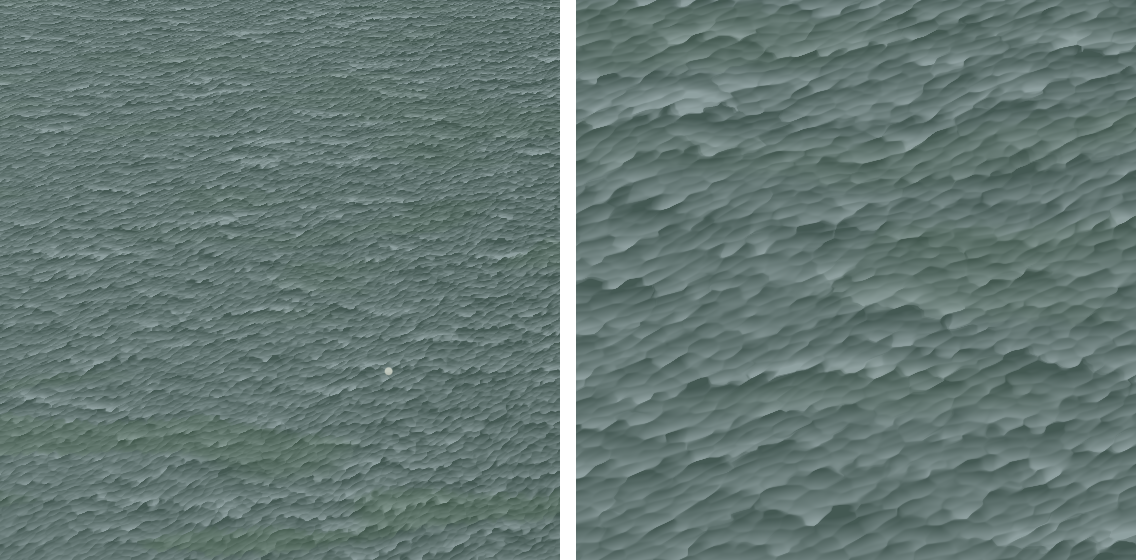
Left, the full canvas; right, a detail of the centre.
Give the GLSL for this texture, as a WebGL 1 fragment shader.

```glsl
precision highp float;
// Wind-ruffled grey-green water seen from above, finer towards the top.
// Soft cellular noise gives sawtooth slopes: slanted ripples on a calm base,
// crossed by broken level crests, each pale on top with a dark line below.

uniform vec2 u_resolution;

#define HORIZON 2.3
#define BASE_TONE 0.38
#define SWELL_GAIN 0.16
#define CHOP_GAIN 0.42
#define RIPPLE_GAIN 0.62
#define FINE_GAIN 0.55
#define CREST_GAIN 0.55
#define DARK_WATER vec3(0.315, 0.393, 0.376)
#define LIGHT_WATER vec3(0.505, 0.575, 0.572)
#define OLIVE_SHIFT vec3(-0.014, -0.002, -0.034)
#define FLOAT_COLOR vec3(0.76, 0.79, 0.75)
#define FLOAT_CENTER vec2(0.694, 0.337)

vec3 hash3(vec2 cell) {
  vec3 k = vec3(dot(cell, vec2(127.1, 311.7)),
                dot(cell, vec2(269.5, 183.3)),
                dot(cell, vec2(113.5, 271.9)));
  return fract(sin(k) * 43758.5);
}

// Soft cellular noise: xy is the blended offset to the nearest cell point
// (the wave slope), z is a blended random value for the cell.
vec3 waves(vec2 p, float angle, vec2 size, float sharpness) {
  float c = cos(angle);
  float s = sin(angle);
  p = vec2(c * p.x + s * p.y, c * p.y - s * p.x) / size;
  vec2 base = floor(p);
  vec2 local = p - base;
  vec3 sum = vec3(0.0);
  float total = 0.0;
  for (int j = -1; j <= 1; j++) {
    for (int i = -1; i <= 1; i++) {
      vec2 neighbor = vec2(float(i), float(j));
      vec3 random = hash3(base + neighbor);
      vec2 offset = neighbor + random.xy - local;
      float weight = exp(-sharpness * dot(offset, offset));
      sum += weight * vec3(offset, random.z);
      total += weight;
    }
  }
  return sum / max(total, 1e-9);
}

// Thin pale line above a cell's lower edge, thinner dark line below its top,
// present on part of the cells only.
float crest(vec3 wave) {
  float pale = smoothstep(0.12, 0.42, wave.y) * smoothstep(0.35, 0.75, wave.z);
  float dark = smoothstep(0.22, 0.48, -wave.y);
  return pale - 0.45 * dark;
}

void main() {
  vec2 uv = gl_FragCoord.xy / u_resolution;

  // Perspective onto the water plane, unit scale at mid canvas
  float farness = (HORIZON - 0.5) / (HORIZON - uv.y);
  vec2 water = vec2(uv.x - 0.5, HORIZON - 0.5) * farness;
  water.y += 0.003 * sin(water.x * 23.0 + 2.0 * sin(water.y * 17.0))
           + 0.0015 * sin(water.x * 61.0 - water.y * 40.0);

  // Small slanted ripples
  vec3 fine = waves(water, 0.30, vec2(0.0115, 0.0048), 8.0);
  vec3 ripple = waves(water + fine.xy * vec2(0.005, 0.0025),
                      0.50, vec2(0.023, 0.0080), 8.0);

  // Level crests, made jagged by the ripples
  vec2 jagged = water + ripple.xy * vec2(0.014, 0.0065)
                      + fine.xy * vec2(0.006, 0.003);
  vec3 chop = waves(jagged, 0.10, vec2(0.042, 0.0135), 10.0);
  vec3 swell = waves(jagged, 0.0, vec2(0.085, 0.025), 13.0);

  // Broad patches
  vec3 drift = waves(water, 0.04, vec2(0.30, 0.06), 4.0);
  vec3 trough = waves(jagged, 0.02, vec2(0.24, 0.036), 6.0);
  float olive = smoothstep(0.58, 0.88, trough.z) * (1.0 - 0.8 * uv.y);

  // Slopes to tone: calmer at lower left, livelier at upper right
  float liveliness = mix(0.8, 1.2, 0.5 * (uv.x + uv.y)) * (1.0 - 0.3 * olive);
  float slope = SWELL_GAIN * swell.y + CHOP_GAIN * chop.y
              + RIPPLE_GAIN * ripple.y + FINE_GAIN * fine.y;
  float broken = 0.5 + fine.z * 0.6 + 0.4 * (drift.z - 0.5);
  float crests = CREST_GAIN * broken * (crest(swell) + 0.55 * crest(chop));
  float tone = BASE_TONE + liveliness * (slope + crests)
             + 0.10 * (drift.z - 0.5) + 0.12 * (0.5 - uv.x) - 0.08 * olive;

  vec3 color = mix(DARK_WATER, LIGHT_WATER, clamp(tone, -0.25, 1.3));
  color += olive * OLIVE_SHIFT;

  // Small pale float, shaded from below
  vec2 toFloat = uv - FLOAT_CENTER;
  float disc = 1.0 - smoothstep(0.0055, 0.0085, length(toFloat));
  float shade = 1.0 + 12.0 * min(toFloat.y, 0.0);
  color = mix(color, FLOAT_COLOR * shade, disc);

  gl_FragColor = vec4(color, 1.0);
}
```
